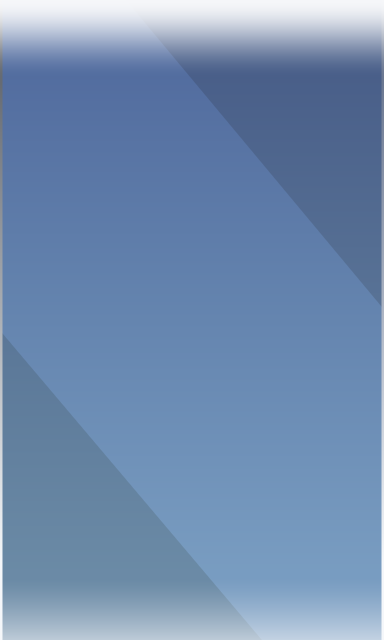
This background is drawn by a WebGL 1 fragment shader. Its source:

```glsl
precision highp float;

uniform vec2 u_resolution;

// Sky gradient, from top to bottom
const vec3 SKY_TOP = vec3(0.325, 0.428, 0.625);
const vec3 SKY_MID = vec3(0.388, 0.512, 0.680);
const vec3 SKY_LOW = vec3(0.472, 0.612, 0.755);
const float SKY_TOP_Y = 0.88;
const float SKY_MID_Y = 0.54;
const float SKY_LOW_Y = 0.11;

// Diagonal shades: start point and end point of each edge
const vec2 UPPER_START = vec2(0.346, 0.987);
const vec2 UPPER_END = vec2(0.9935, 0.521);
const vec2 LOWER_START = vec2(0.0065, 0.479);
const vec2 LOWER_END = vec2(0.682, 0.0);
const vec3 UPPER_TINT = vec3(0.885, 0.870, 0.860);
const vec3 LOWER_TINT = vec3(0.885, 0.885, 0.860);

// White glows at the top and bottom
const vec3 GLOW = vec3(0.975, 0.978, 0.985);
const float TOP_GLOW_SIZE = 0.122;
const float TOP_GLOW_ALPHA = 0.98;
const float BOTTOM_GLOW_SIZE = 0.096;
const float BOTTOM_GLOW_ALPHA = 0.58;

// Thin side rails
const float RAIL_WIDTH = 0.0065;
const vec3 RAIL_LEFT_DARK = vec3(0.40, 0.42, 0.45);
const vec3 RAIL_RIGHT_DARK = vec3(0.42, 0.47, 0.57);
const vec3 RAIL_LIGHT = vec3(0.96, 0.97, 0.98);
const float RAIL_DARK_Y = 0.87;
const float RAIL_LIGHT_Y = 0.12;

vec3 skyColor(float y) {
    vec3 upper = mix(SKY_MID, SKY_TOP, clamp((y - SKY_MID_Y) / (SKY_TOP_Y - SKY_MID_Y), 0.0, 1.0));
    return mix(SKY_LOW, upper, clamp((y - SKY_LOW_Y) / (SKY_MID_Y - SKY_LOW_Y), 0.0, 1.0));
}

// Antialiased coverage of the side above and to the right of an edge
float aboveEdge(vec2 uv, vec2 start, vec2 end) {
    vec2 along = (end - start) * u_resolution;
    vec2 normal = normalize(vec2(-along.y, along.x));
    return clamp(dot((uv - start) * u_resolution, normal) + 0.5, 0.0, 1.0);
}

// Antialiased coverage of a rail, given the distance from its side
float railMask(float distanceFromSide) {
    return clamp((RAIL_WIDTH - distanceFromSide) * u_resolution.x + 0.5, 0.0, 1.0);
}

void main() {
    vec2 uv = gl_FragCoord.xy / u_resolution;

    // Sky with two shaded corners
    vec3 color = skyColor(uv.y);
    color *= mix(vec3(1.0), UPPER_TINT, aboveEdge(uv, UPPER_START, UPPER_END));
    color *= mix(LOWER_TINT, vec3(1.0), aboveEdge(uv, LOWER_START, LOWER_END));

    // Bottom glow
    float bottomFade = clamp(1.0 - uv.y / BOTTOM_GLOW_SIZE, 0.0, 1.0);
    color = mix(color, GLOW, BOTTOM_GLOW_ALPHA * pow(bottomFade, 1.3));

    // Side rails, brightening downwards
    float railFade = clamp((RAIL_DARK_Y - uv.y) / (RAIL_DARK_Y - RAIL_LIGHT_Y), 0.0, 1.0);
    color = mix(color, mix(RAIL_LEFT_DARK, RAIL_LIGHT, railFade), railMask(uv.x));
    color = mix(color, mix(RAIL_RIGHT_DARK, RAIL_LIGHT, railFade), railMask(1.0 - uv.x));

    // Top glow, over everything
    float topFade = smoothstep(0.0, 1.0, 1.0 - (1.0 - uv.y) / TOP_GLOW_SIZE);
    color = mix(color, GLOW, TOP_GLOW_ALPHA * topFade);

    gl_FragColor = vec4(color, 1.0);
}
```
